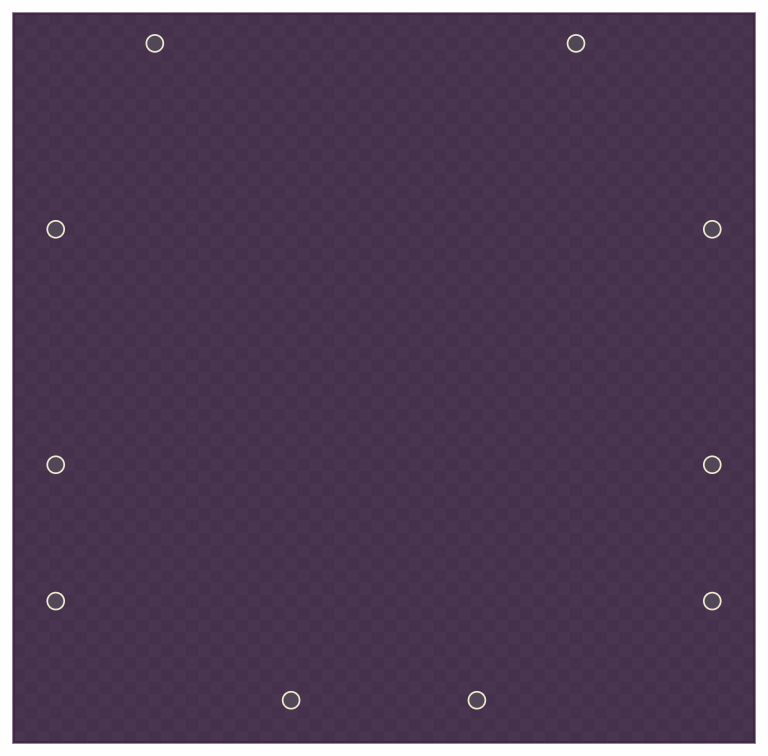
This pattern is drawn by a WebGL 2 fragment shader. Its source:

```glsl
#version 300 es
precision highp float;
// A faint purple checkerboard, 60 by 59 cells, inside a one-cell white margin.
// Ten small rings sit on cell centres near its edges; folding about the
// vertical axis lets one loop place them in left and right pairs.

uniform vec2 u_resolution;
out vec4 outColor;

const float PI = 3.14159;

// Antialiased coverage of the region where distance d is negative.
float cover(float d, float pixel) {
  return clamp(0.5 - d / pixel, 0.0, 1.0);
}

// Signed distance to the board, in cells.
float boardDistance(vec2 p) {
  vec2 d = abs(p - vec2(30.0, 29.5)) - vec2(30.0, 29.5);
  return max(d.x, d.y);
}

// Distance to the nearest ring centre.
float ringCentreDistance(vec2 p) {
  // The top pair is slightly lopsided.
  float topOffset = p.x < 30.0 ? 18.5 : 15.5;
  vec2 centres[5] = vec2[5](
    vec2(26.5, 41.5), vec2(26.5, 22.5), vec2(26.5, 11.5),
    vec2(7.5, 3.5), vec2(topOffset, 56.5));
  vec2 folded = vec2(abs(p.x - 30.0), p.y);
  float nearest = 100.0;
  for (int i = 0; i < 5; i++) {
    nearest = min(nearest, distance(folded, centres[i]));
  }
  return nearest;
}

void main() {
  // One unit is one cell; the origin is the board's lower left corner.
  vec2 p = gl_FragCoord.xy / u_resolution * vec2(62.0, 61.0) - 1.0;
  float pixel = 62.0 / u_resolution.x;

  // Checker: the sign of each sine alternates from cell to cell.
  vec2 wave = clamp(sin(PI * p) / (0.5 * PI * pixel), -1.0, 1.0);
  vec3 darkPurple = vec3(0.273, 0.194, 0.300);
  vec3 lightPurple = vec3(0.291, 0.206, 0.315);
  vec3 color = mix(darkPurple, lightPurple, 0.5 + 0.5 * wave.x * wave.y);

  // Thin dark line just inside the board's edge.
  float board = boardDistance(p);
  color = mix(color, vec3(0.24, 0.15, 0.27), cover(abs(board + 0.15) - 0.06, pixel));

  // Rings: cream outline around a grey disc.
  float r = ringCentreDistance(p);
  color = mix(color, vec3(0.93, 0.91, 0.81), cover(r - 0.75, pixel));
  color = mix(color, vec3(0.32, 0.28, 0.34), cover(r - 0.61, pixel));

  // White margin.
  color = mix(vec3(0.995), color, cover(board, pixel));
  outColor = vec4(color, 1.0);
}
```
